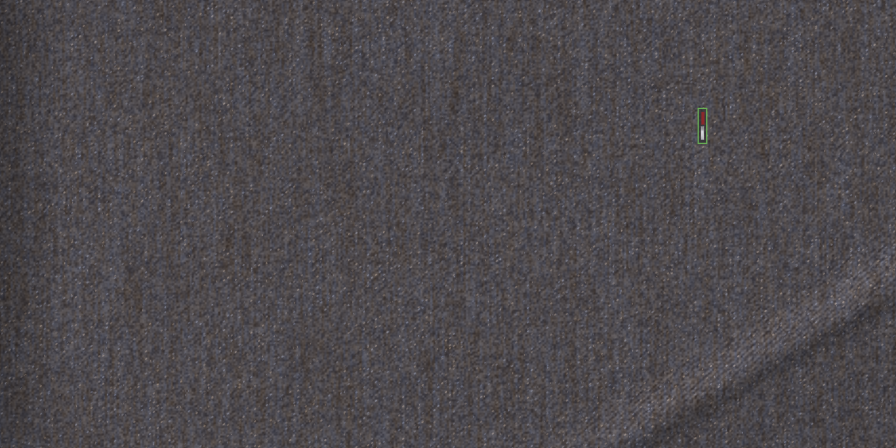
Reproduce this texture procedurally as a Shadertoy shader.

```glsl
// Dark grey denim with fine twill flecks, faint vertical threads, a soft fold and a small framed tag.

const vec3 CLOTH = vec3(0.302, 0.286, 0.300);
const vec3 COOL_SHIFT = vec3(-0.028, 0.0, 0.046);
const vec3 FLECK_WARM = vec3(0.19, 0.165, 0.135);
const vec3 FLECK_COOL = vec3(0.135, 0.15, 0.18);
const vec3 FRAME_GREEN = vec3(0.42, 0.72, 0.34);
const vec3 TAG_RED = vec3(0.55, 0.16, 0.17);
const vec3 TAG_WHITE = vec3(0.86, 0.86, 0.88);

float hash(vec2 cell) {
    vec3 h = fract(cell.xyx * 0.1031);
    h += dot(h, h.yzx + 33.33);
    return fract((h.x + h.y) * h.z);
}

// Smooth value noise centred on zero.
float noise(vec2 p) {
    vec2 i = floor(p), f = fract(p);
    f = f * f * (3.0 - 2.0 * f);
    float low = mix(hash(i), hash(i + vec2(1, 0)), f.x);
    float high = mix(hash(i + vec2(0, 1)), hash(i + vec2(1, 1)), f.x);
    return mix(low, high, f.y) - 0.5;
}

float bump(float x, float width) {
    return exp(-x * x / (width * width));
}

float boxDistance(vec2 p, vec2 halfSize) {
    vec2 d = abs(p) - halfSize;
    return length(max(d, 0.0)) + min(max(d.x, d.y), 0.0);
}

float fill(float dist, float edge) {
    return 1.0 - smoothstep(-0.5 * edge, 0.5 * edge, dist);
}

// Axes along and across the twill, which climbs to the right.
vec2 twillAxes(vec2 p) {
    vec2 along = normalize(vec2(1.0, 0.9));
    return vec2(dot(p, along), dot(p, vec2(-along.y, along.x)));
}

// Tiny bright stitches, one candidate per cell with its neighbours.
vec3 flecks(vec2 p, float density, float chance, float edge) {
    vec2 home = floor(p * density);
    vec3 sum = vec3(0.0);
    for (int y = -1; y <= 1; y++)
    for (int x = -1; x <= 1; x++) {
        vec2 cell = home + vec2(x, y);
        vec2 jitter = vec2(0.5, hash(cell + 53.0));
        vec2 t = twillAxes(p - (cell + jitter) / density);
        t.x -= clamp(t.x, -0.0009, 0.0009);
        float mask = fill(length(t) - 0.0017, edge);
        float present = step(hash(cell + 91.0), chance);
        vec3 tint = mix(FLECK_WARM, FLECK_COOL, step(0.5, hash(cell + 131.0)));
        sum = max(sum, tint * mask * present * (0.3 + 0.75 * hash(cell + 7.0)));
    }
    return sum;
}

// Woven cloth: fibre grain, short diagonal twill and vertical threads.
vec3 weave(vec2 p, float relief, float edge) {
    vec2 t = twillAxes(p);
    float patchy = noise(p * vec2(16.0, 9.0) + 40.0);
    float grain = noise(p * 235.0);
    float twill = noise(t * vec2(115.0, 215.0) + 300.0);
    float ribs = sin(t.y * 620.0 + 2.0 * noise(p * 14.0));
    float threads = noise(p * vec2(190.0, 9.0) + 70.0);
    float hue = noise(p * vec2(190.0, 80.0) + 200.0) + 0.7 * threads;

    float light = 0.11 * grain + 0.08 * twill + 0.045 * threads;
    light += (0.004 + 0.022 * relief) * ribs;
    vec3 col = CLOTH + light + COOL_SHIFT * hue;
    float chance = clamp(0.17 + 0.2 * patchy + 0.25 * threads, 0.02, 0.4);
    return col + flecks(p, 115.0, chance, edge);
}

// Signed height above the crease of the fold.
float creaseDistance(vec2 p) {
    float x = p.x - 1.41;
    return (p.y - 0.56 * x - 0.03 * x * x) * 0.87;
}

float foldLight(float d) {
    return 0.15 * bump(d - 0.06, 0.045) - 0.2 * bump(d + 0.006, 0.024)
         - 0.05 * smoothstep(0.0, -0.08, d);
}

// Thin frame around a small red and white mark.
vec3 addTag(vec3 col, vec2 p, vec2 halfSize, float edge) {
    float frame = abs(boxDistance(p, halfSize)) - 0.0013;
    float red = boxDistance(p - vec2(0.001, 0.017), vec2(0.0035, 0.014));
    float white = boxDistance(p + vec2(0.0, 0.016), vec2(0.0035, 0.015));
    col = mix(col, CLOTH * 0.6, 0.6 * fill(boxDistance(p, halfSize), edge));
    col = mix(col, TAG_RED, fill(red, edge));
    col = mix(col, TAG_WHITE, fill(white, edge) * (0.75 + 0.5 * noise(p * 150.0)));
    return mix(col, FRAME_GREEN, fill(frame, edge));
}

void mainImage(out vec4 fragColor, in vec2 fragCoord) {
    vec2 p = fragCoord / iResolution.y;
    float edge = max(1.5 / iResolution.y, 0.002);

    // Fold, strongest towards the right side
    float d = creaseDistance(p);
    float reach = smoothstep(1.05, 1.5, p.x);
    vec3 col = weave(p, reach * bump(d - 0.06, 0.06), edge);

    // Broad light: dim left border and soft unevenness
    float shade = mix(0.76, 1.0, smoothstep(-0.03, 0.17, p.x));
    shade += 0.03 * noise(p * 2.5 + 11.0) + reach * foldLight(d);
    col = addTag(col * shade, p - vec2(1.568, 0.719), vec2(0.0095, 0.039), edge);
    fragColor = vec4(clamp(col, 0.0, 1.0), 1.0);
}
```
